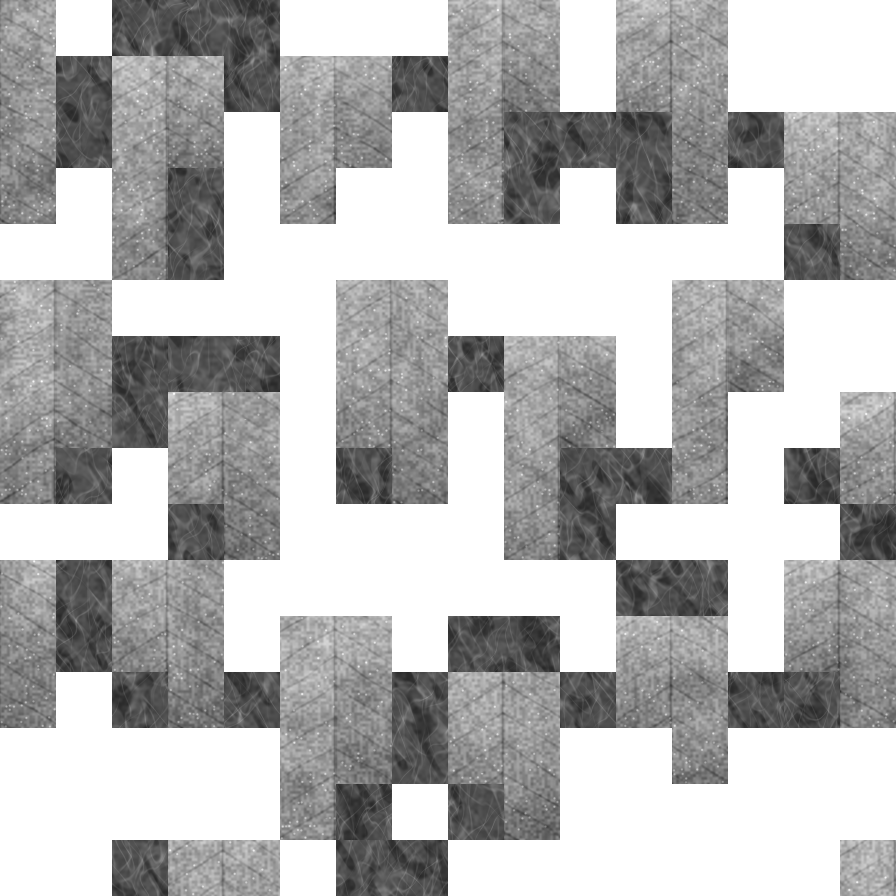
Reproduce this pattern procedurally as a Shadertoy shader.

```glsl
// Staggered pairs of veined grey leaf strips with dark fibrous tiles on a white 16 x 16 grid

float hash(vec2 p) {
    return fract(sin(dot(p, vec2(127.1, 311.7))) * 43758.5453);
}

float noise(vec2 p) {
    vec2 i = floor(p), f = fract(p);
    f = f * f * (3.0 - 2.0 * f);
    return mix(mix(hash(i), hash(i + vec2(1, 0)), f.x),
               mix(hash(i + vec2(0, 1)), hash(i + vec2(1, 1)), f.x), f.y);
}

mat2 rotation(float a) {
    return mat2(cos(a), sin(a), -sin(a), cos(a));
}

// Pale strip: q is measured from the pair's top left, midrib near x = 1
float leaf(vec2 q, vec2 p, float span) {
    float fall = q.y / span;
    float side = q.x - 0.98;
    float grey = mix(0.71, 0.52, fall) - 0.05 * step(1.0, q.x);
    grey += 0.12 * (noise(p * 1.6) - 0.5) + 0.10 * (noise(p * 6.0) - 0.5);
    grey += 0.20 * (noise(p * 20.0) - 0.5);

    // Side veins fall away from the midrib
    float rise = q.y - 0.62 * abs(side) + 0.10 * noise(p * 1.5);
    float vein = abs(fract(rise * 1.9) - 0.5) / 1.9;
    grey -= 0.13 * smoothstep(0.045, 0.0, vein) * (0.4 + 0.6 * noise(p * 3.0));
    grey -= 0.16 * smoothstep(0.04, 0.0, abs(side));

    // Bright flecks, denser towards the foot
    vec2 g = floor(p * 14.0);
    vec2 center = 0.3 + 0.4 * vec2(hash(g + 3.1), hash(g + 8.7));
    float fleck = smoothstep(0.42, 0.1, length(fract(p * 14.0) - center));
    grey += 0.22 * fleck * step(0.95 - 0.07 * fall, hash(g));
    return grey;
}

// Dark tile: blotches crossed by thin pale fibres
float fibre(vec2 p) {
    float grey = 0.30 + 0.08 * (noise(p * 14.0) - 0.5);
    vec2 bent = p + 0.15 * noise(p * 3.0);
    for (int i = 0; i < 5; i++) {
        float k = float(i);
        vec2 s = rotation(0.35 * (k - 2.0)) * bent * vec2(1.0) + 7.3 * k;
        float ridge = abs(2.0 * noise(s * vec2(6.0, 1.4)) - 1.0);
        grey += 0.12 * smoothstep(0.16, 0.0, ridge) * noise(s * 3.0);
    }
    vec2 s = rotation(0.5) * bent;
    return grey - 0.10 * smoothstep(0.55, 0.75, noise(s * vec2(6.0, 2.5)));
}

// Every 3 x 5 block of cells holds one leaf pair and its dark neighbours
float pattern(vec2 p) {
    float band = floor(p.y / 5.0);
    float shift = mod(band, 2.0) - 1.0;
    vec2 site = vec2(floor((p.x - shift) / 3.0), band);
    vec2 q = p - vec2(shift + 3.0 * site.x, 5.0 * band);
    vec2 cell = floor(q);
    vec2 grain = p + 17.0 * site;

    // Leaf lengths and start row
    float top = floor(3.0 * hash(site + 0.3));
    float tall = 3.0 + step(top, 1.5) * step(0.3, hash(site + 1.9));
    float brief = max(2.0, tall - 1.0 - step(0.6, hash(site + 4.2)));
    float tallColumn = step(0.5, hash(site + 6.6));
    float span = cell.x == tallColumn ? tall : brief;
    float row = cell.y - top;

    if (cell.x < 2.0 && row >= 0.0 && row < span)
        return leaf(q - vec2(0.0, top), grain, span);

    // Dark tiles: gap run, beneath the short strip, above the pair
    float start = floor(4.0 * hash(site + 9.4));
    float run = 1.0 + step(0.5, hash(site + 11.8));
    bool gap = cell.x == 2.0 && cell.y >= start && cell.y < start + run
            && hash(site + 13.1) < 0.9;
    bool beneath = cell.x < 2.0 && row >= span && row < tall
                && hash(site + 15.7) < 0.75;
    bool above = cell.x < 2.0 && row == -1.0 && hash(site + 18.2) < 0.55;
    return gap || beneath || above ? fibre(grain) : 1.0;
}

void mainImage(out vec4 fragColor, in vec2 fragCoord) {
    // Average four samples for smooth edges
    float grey = 0.0;
    for (int i = 0; i < 4; i++) {
        vec2 offset = vec2(i % 2, i / 2) * 0.5 - 0.25;
        vec2 uv = (fragCoord + offset) / iResolution.y;
        grey += 0.25 * pattern(16.0 * vec2(uv.x, 1.0 - uv.y));
    }
    fragColor = vec4(vec3(grey), 1.0);
}
```
